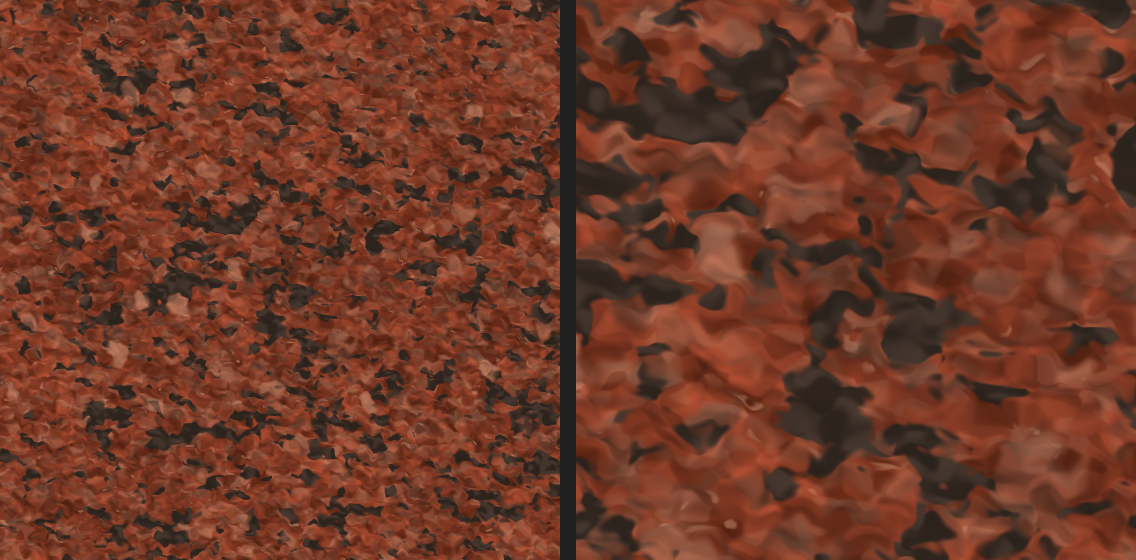
Left, the full canvas; right, a detail of the centre.
Write a Shadertoy shader that draws this texture.

```glsl
// Polished red granite: brick feldspar grains, dark mica specks and pale crystals.

// Feldspar tones
const vec3 RUST   = vec3(0.36, 0.145, 0.075);
const vec3 BRICK  = vec3(0.47, 0.205, 0.13);
const vec3 ORANGE = vec3(0.60, 0.265, 0.17);
const vec3 SALMON = vec3(0.60, 0.355, 0.265);
const vec3 BROWN  = vec3(0.40, 0.25, 0.19);
// Accent minerals
const vec3 MICA   = vec3(0.15, 0.13, 0.11);
const vec3 SLATE  = vec3(0.25, 0.21, 0.18);
const vec3 PALE   = vec3(0.69, 0.46, 0.36);

const float TILT          = 0.20;               // direction of the grain, radians
const vec2  GRAIN_SCALE   = vec2(48.0, 72.0);   // cells per canvas
const vec2  FINE_SCALE    = vec2(88.0, 140.0);
const vec2  MICA_SCALE    = vec2(35.0, 50.0);
const float CRYSTAL_SCALE = 11.0;
const float CRYSTAL_SHARE = 0.42;
const float MICA_LEVEL    = 0.645;
const float MICA_EDGE     = 0.05;
const float GRAIN_BLUR    = 9.0;                // higher is sharper

// Integer hash giving two values in 0..1
vec2 hash2(vec2 cell) {
    uvec2 v = uvec2(ivec2(cell)) * 1664525u + 1013904223u;
    v.x += v.y * 1664525u;
    v.y += v.x * 1664525u;
    v ^= v >> 16u;
    v.x += v.y * 1664525u;
    v.y += v.x * 1664525u;
    v ^= v >> 16u;
    return vec2(v >> 8u) / 16777216.0;
}

mat2 rotation(float angle) {
    float c = cos(angle), s = sin(angle);
    return mat2(c, -s, s, c);
}

float noise(vec2 p) {
    vec2 i = floor(p), f = fract(p);
    f = f * f * (3.0 - 2.0 * f);
    float low  = mix(hash2(i).x, hash2(i + vec2(1, 0)).x, f.x);
    float high = mix(hash2(i + vec2(0, 1)).x, hash2(i + vec2(1, 1)).x, f.x);
    return mix(low, high, f.y);
}

float fbm(vec2 p) {
    float sum = 0.0, weight = 0.55;
    for (int i = 0; i < 3; i++) {
        sum += weight * noise(p);
        p = rotation(0.6) * p * 2.03 + 17.3;
        weight *= 0.52;
    }
    return sum / 0.985;
}

vec3 feldspar(float pick) {
    if (pick < 0.22) return RUST;
    if (pick < 0.49) return BRICK;
    if (pick < 0.73) return ORANGE;
    if (pick < 0.91) return SALMON;
    return BROWN;
}

// Voronoi grains with softly blended borders
vec3 grains(vec2 p) {
    vec2 cell = floor(p);
    vec3 sum = vec3(0.0);
    float total = 0.0;
    for (int y = -1; y <= 1; y++)
    for (int x = -1; x <= 1; x++) {
        vec2 id = cell + vec2(x, y);
        vec2 d = id + hash2(id) - p;
        float weight = exp(-GRAIN_BLUR * dot(d, d));
        sum += weight * feldspar(hash2(id + 311.0).x);
        total += weight;
    }
    return sum / total;
}

// Scattered, randomly turned blocky crystals
float crystals(vec2 p) {
    vec2 id = floor(p);
    vec2 shape = hash2(id + 71.0), kind = hash2(id + 157.0);
    vec2 d = rotation(shape.x * 1.6 - 1.0) * (fract(p) - mix(vec2(0.3), vec2(0.7), hash2(id)));
    d = abs(d * vec2(0.78, 1.2));
    float size = mix(0.10, 0.20, shape.y);
    float dist = mix(length(d), max(d.x, d.y), 0.4) - size;
    float strength = mix(0.3, 0.85, kind.y) * step(kind.x, CRYSTAL_SHARE);
    return strength * (1.0 - smoothstep(-0.05, 0.035, dist));
}

void mainImage(out vec4 fragColor, in vec2 fragCoord) {
    vec2 uv = fragCoord / iResolution.y;

    // Ragged, tilted coordinates
    vec2 warp = vec2(noise(uv * 75.0), noise(uv * 75.0 + 43.0)) - 0.5;
    vec2 p = rotation(-TILT) * uv + 0.011 * warp + 3.0;

    // Feldspar ground in two grain sizes
    vec3 color = mix(grains(p * GRAIN_SCALE), grains(p * FINE_SCALE + 29.0), 0.42);
    float fine = noise(p * FINE_SCALE * 1.25);
    float patches = noise(p * 8.0 + 5.0);
    color *= 1.0 + 0.28 * (fine - 0.5) + 0.12 * (patches - 0.5);

    // Pale crystals and small flecks
    float pale = crystals(p * CRYSTAL_SCALE);
    float fleck = smoothstep(0.74, 0.86, fbm(p * GRAIN_SCALE * 1.1 + 61.0));
    color = mix(color, PALE * (0.88 + 0.24 * fine), max(pale, 0.7 * fleck));

    // Dark mica in loose clusters
    float field = fbm(p * MICA_SCALE + 97.0) + 0.22 * (noise(p * 10.0 + 13.0) - 0.5);
    float mica = smoothstep(MICA_LEVEL - MICA_EDGE, MICA_LEVEL + MICA_EDGE, field);
    vec3 dark = mix(MICA, SLATE, smoothstep(0.3, 0.9, noise(p * FINE_SCALE + 7.0)));
    color = mix(color, dark, 0.93 * mica * (1.0 - 0.8 * pale));

    fragColor = vec4(color, 1.0);
}
```
